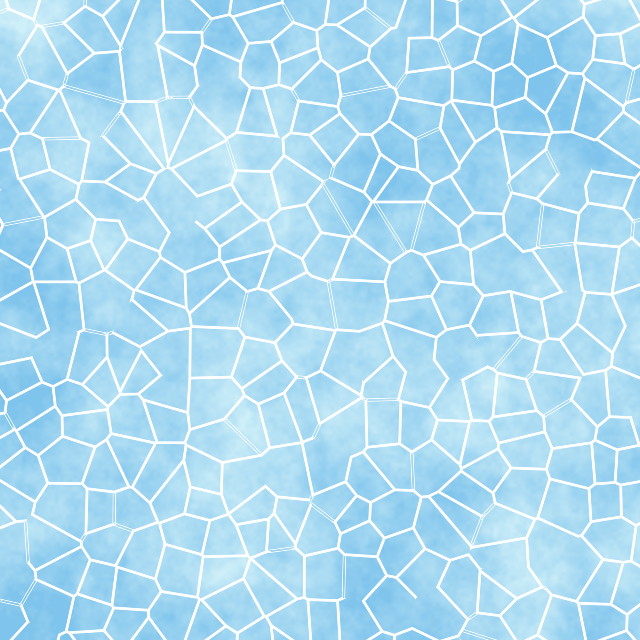
Give the GLSL for this pattern, as a WebGL 1 fragment shader.

```glsl
precision highp float;

uniform vec2 u_resolution;

const float CELLS = 16.5;           // cells across the canvas
const float JITTER = 1.0;           // 0 = regular grid, 1 = fully scattered
const float HALF_WIDTH = 0.0022;    // half width of a solid vein
const float RIM_OFFSET = 0.0020;    // rim distance from the axis of a hollow vein
const float RIM_HALF = 0.0006;      // half width of one rim
const float MISSING_SHARE = 0.06;   // share of veins left out
const float HOLLOW_SHARE = 0.10;    // share of veins drawn as two rims
const float CLOUD_SCALE = 5.0;
const float CLOUD_GAIN = 0.75;
const float CLOUD_CONTRAST = 2.8;
const vec3 DEEP_BLUE = vec3(0.53, 0.785, 0.93);
const vec3 PALE_BLUE = vec3(0.75, 0.905, 0.965);
const vec3 VEIN_WHITE = vec3(0.995, 1.0, 1.0);

float hash(vec2 p) {
  return fract(sin(dot(p, vec2(127.1, 311.7))) * 43758.5453);
}

vec2 cellPoint(vec2 cell) {
  vec2 offset = vec2(hash(cell), hash(cell + vec2(41.3, 17.9)));
  return cell + 0.5 + JITTER * (offset - 0.5);
}

float valueNoise(vec2 p) {
  vec2 i = floor(p);
  vec2 f = fract(p);
  f = f * f * (3.0 - 2.0 * f);
  float bottom = mix(hash(i), hash(i + vec2(1.0, 0.0)), f.x);
  float top = mix(hash(i + vec2(0.0, 1.0)), hash(i + vec2(1.0, 1.0)), f.x);
  return mix(bottom, top, f.y);
}

// Layered noise, from broad clouds down to fine grain
float clouds(vec2 p) {
  float sum = 0.0;
  float total = 0.0;
  float amplitude = 1.0;
  for (int octave = 0; octave < 6; octave++) {
    sum += amplitude * valueNoise(p);
    total += amplitude;
    amplitude *= CLOUD_GAIN;
    p = mat2(1.6, 1.2, -1.2, 1.6) * p + vec2(13.7, 7.1);
  }
  return sum / total;
}

// Smooth coverage of a shape from its signed distance
float coverage(float dist, float pixel) {
  return 1.0 - smoothstep(-0.5 * pixel, 0.5 * pixel, dist);
}

// Veins along the borders of Voronoi cells; each border picks its own style
float veins(vec2 p, float pixel) {
  vec2 base = floor(p);
  vec2 homeCell = base;
  vec2 toHome = vec2(0.0);
  float nearest = 100.0;
  for (int y = -2; y <= 2; y++) {
    for (int x = -2; x <= 2; x++) {
      vec2 cell = base + vec2(float(x), float(y));
      vec2 toPoint = cellPoint(cell) - p;
      float dist2 = dot(toPoint, toPoint);
      if (dist2 < nearest) {
        nearest = dist2;
        homeCell = cell;
        toHome = toPoint;
      }
    }
  }

  float ink = 0.0;
  for (int y = -2; y <= 2; y++) {
    for (int x = -2; x <= 2; x++) {
      vec2 cell = homeCell + vec2(float(x), float(y));
      vec2 toPoint = cellPoint(cell) - p;
      vec2 across = toPoint - toHome;
      if (dot(across, across) > 0.00001) {
        float dist = dot(0.5 * (toHome + toPoint), normalize(across)) / CELLS;
        // The sum of both cells gives the same style on either side
        float style = hash(homeCell + cell + vec2(5.3, 9.7));
        float solid = coverage(dist - HALF_WIDTH, pixel);
        float rims = coverage(abs(dist - RIM_OFFSET) - RIM_HALF, pixel);
        float line = style < MISSING_SHARE + HOLLOW_SHARE ? rims : solid;
        ink = max(ink, line * step(MISSING_SHARE, style));
      }
    }
  }
  return ink;
}

void main() {
  float pixel = 1.0 / min(u_resolution.x, u_resolution.y);
  vec2 uv = gl_FragCoord.xy * pixel;

  float tone = 0.5 + CLOUD_CONTRAST * (clouds(uv * CLOUD_SCALE) - 0.5);
  vec3 color = mix(DEEP_BLUE, PALE_BLUE, clamp(tone, -0.15, 1.3));
  color = mix(color, VEIN_WHITE, veins(uv * CELLS, pixel));

  gl_FragColor = vec4(color, 1.0);
}
```
